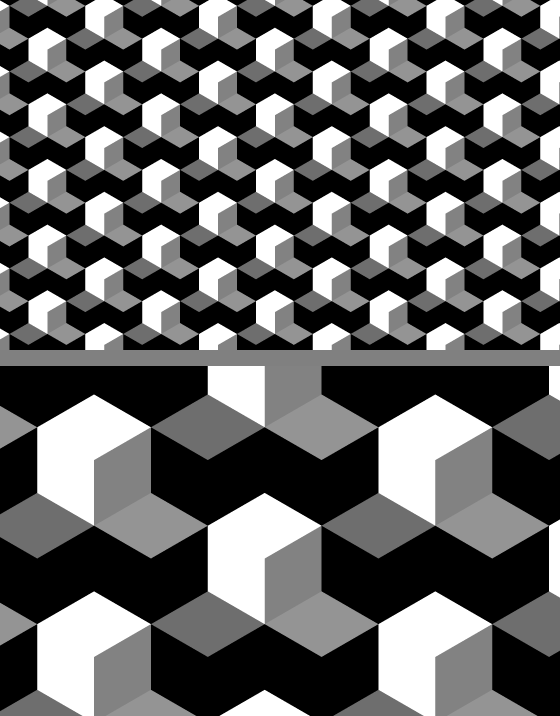
Top, the full canvas; bottom, a detail of the centre.
Reproduce this pattern procedurally as a Shadertoy shader.

```glsl
const float EDGES_PER_HEIGHT = 16.0;             // cube edges that span the canvas height
const float HALF_WIDTH = 26.0 / 30.0;            // half cube width, in edges
const vec2 CUBE_ANCHOR = vec2(2.5, 13.733);      // centre of one cube, in lattice units
const vec2 PERIOD = vec2(6.0, 3.0);              // lattice repeat, two cubes in each
const int SAMPLES = 4;                           // antialiasing samples per axis

const vec3 BACKGROUND = vec3(0.0);
const vec3 CUBE_LIT = vec3(1.0);
const vec3 CUBE_SIDE = vec3(0.51);
const vec3 TILE_LEFT = vec3(0.43);
const vec3 TILE_RIGHT = vec3(0.58);

// Lattice units: x in half cube widths, y in cube edges.
bool inHexagon(vec2 p) {
    p = abs(p);
    return max(p.x, 0.5 * p.x + p.y) < 1.0;
}

bool inFlatRhombus(vec2 p) {
    p = abs(p);
    return p.x + 2.0 * p.y < 1.0;
}

// Lower right face of the cube, with its top corner at the centre
bool inRightFace(vec2 p) {
    return p.x > 0.0 && p.y < 0.5 * p.x;
}

vec3 patternColor(vec2 p) {
    vec3 color = BACKGROUND;
    // Two staggered grids of cubes
    for (int k = 0; k < 2; k++) {
        vec2 stagger = 0.5 * PERIOD * float(k);
        vec2 q = mod(p - CUBE_ANCHOR - stagger + 0.5 * PERIOD, PERIOD) - 0.5 * PERIOD;

        if (inHexagon(q)) color = inRightFace(q) ? CUBE_SIDE : CUBE_LIT;
        else if (inFlatRhombus(q - vec2(-1.0, -1.0))) color = TILE_LEFT;
        else if (inFlatRhombus(q - vec2(1.0, -1.0))) color = TILE_RIGHT;
    }
    return color;
}

void mainImage(out vec4 fragColor, in vec2 fragCoord) {
    // Box-filtered supersampling keeps shared edges free of seams
    vec3 sum = vec3(0.0);
    for (int j = 0; j < SAMPLES; j++) {
        for (int i = 0; i < SAMPLES; i++) {
            vec2 jitter = (vec2(i, j) + 0.5) / float(SAMPLES) - 0.5;
            vec2 edges = (fragCoord + jitter) / iResolution.y * EDGES_PER_HEIGHT;
            sum += patternColor(edges / vec2(HALF_WIDTH, 1.0));
        }
    }
    fragColor = vec4(sum / float(SAMPLES * SAMPLES), 1.0);
}
```
